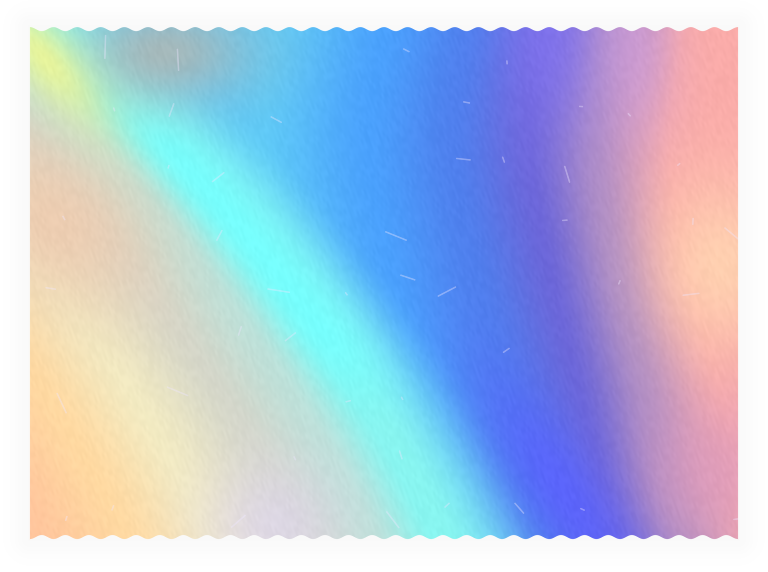
This background is drawn by a Shadertoy shader. Its source:

```glsl
// Iridescent foil sheet with scalloped top and bottom edges on a white ground.

// Sheet layout, as fractions of the canvas
const vec2 SHEET_MIN = vec2(0.039, 0.0576);
const vec2 SHEET_SIZE = vec2(0.922, 0.895);
const float SHEET_ASPECT = 1.38;
const float SCALLOPS = 30.0;
const float SCALLOP_DEPTH = 0.0035;
const float SHADOW_STRENGTH = 0.022;
const float SHADOW_RADIUS = 0.03;

// Surface detail
const float GRAIN = 0.026;
const float SCRATCH_CELLS = 9.0;
const float SCRATCH_CHANCE = 0.32;
const float SCRATCH_OPACITY = 0.38;

// Warm ramp, left of the bright ridge
const float WARM_STOPS[6] = float[6](-0.58, -0.45, -0.33, -0.20, -0.10, -0.02);
const vec3 WARM[6] = vec3[6](
    vec3(1.00, 0.77, 0.61), vec3(1.00, 0.85, 0.63), vec3(0.95, 0.92, 0.76),
    vec3(0.83, 0.84, 0.79), vec3(0.74, 0.88, 0.85), vec3(0.53, 0.96, 0.94));

// Cool ramp, from sky through indigo to coral
const float COOL_STOPS[6] = float[6](0.33, 0.48, 0.60, 0.706, 0.798, 0.904);
const vec3 COOL[6] = vec3[6](
    vec3(0.37, 0.79, 0.97), vec3(0.29, 0.63, 0.99), vec3(0.31, 0.50, 0.93),
    vec3(0.42, 0.40, 0.85), vec3(0.68, 0.55, 0.77), vec3(0.98, 0.67, 0.66));

// Tints: colour and strength
const vec4 PEACH = vec4(0.93, 0.80, 0.69, 0.95);
const vec4 LAVENDER = vec4(0.87, 0.84, 0.93, 0.75);
const vec4 SILVER = vec4(0.66, 0.72, 0.72, 0.95);
const vec4 LIME = vec4(0.92, 0.96, 0.60, 0.95);
const vec4 VIOLET = vec4(0.52, 0.46, 0.95, 0.70);
const vec4 ELECTRIC = vec4(0.35, 0.38, 1.00, 0.85);
const vec4 APRICOT = vec4(1.00, 0.82, 0.69, 0.95);
const vec4 ROSE = vec4(0.87, 0.61, 0.74, 0.75);
const vec4 ORCHID = vec4(0.80, 0.61, 0.85, 0.70);
const vec4 CYAN = vec4(0.45, 1.00, 1.00, 0.85);

float hash(vec2 p) {
    vec3 q = fract(p.xyx * 0.1031);
    q += dot(q, q.yzx + 33.33);
    return fract((q.x + q.y) * q.z);
}

float valueNoise(vec2 p) {
    vec2 i = floor(p), f = fract(p);
    f = f * f * (3.0 - 2.0 * f);
    return mix(mix(hash(i), hash(i + vec2(1, 0)), f.x),
               mix(hash(i + vec2(0, 1)), hash(i + vec2(1, 1)), f.x), f.y);
}

vec3 ramp(float x, float stops[6], vec3 colours[6]) {
    vec3 col = colours[0];
    for (int i = 1; i < 6; i++) {
        float t = clamp((x - stops[i - 1]) / (stops[i] - stops[i - 1]), 0.0, 1.0);
        col = mix(col, colours[i], mix(t, t * t * (3.0 - 2.0 * t), 0.5));
    }
    return col;
}

// Blends in a soft rotated ellipse of colour
void glow(inout vec3 col, vec2 c, vec2 centre, vec2 radii, float angle, vec4 tint) {
    vec2 q = (c - centre) * vec2(SHEET_ASPECT, 1.0);
    vec2 axis = vec2(cos(angle), sin(angle));
    q = vec2(dot(q, axis), dot(q, vec2(-axis.y, axis.x))) / radii;
    col = mix(col, tint.rgb, tint.a * exp(-dot(q, q)));
}

vec3 foil(vec2 c) {
    // Curved guides: the diagonal ridge and the bend of the cool bands
    float drop = 0.8 - c.y;
    float across = c.x - (0.17 + 0.70 * drop - 0.22 * drop * drop);
    float bend = c.y - 0.78;
    float band = c.x - 0.19 * (sqrt(bend * bend + 0.02) - 0.14);

    // Warm side and its patches
    vec3 col = ramp(across, WARM_STOPS, WARM);
    glow(col, c, vec2(0.03, 0.62), vec2(0.22, 0.16), -0.6, PEACH);
    glow(col, c, vec2(0.34, 0.02), vec2(0.14, 0.13), 0.0, LAVENDER);

    // Cool side and its patches
    col = mix(col, ramp(band, COOL_STOPS, COOL), smoothstep(0.0, 0.16, across));
    glow(col, c, vec2(0.735, 0.98), vec2(0.10, 0.20), 0.0, VIOLET);
    glow(col, c, vec2(0.855, 0.96), vec2(0.08, 0.20), 0.0, ORCHID);
    glow(col, c, vec2(0.76, 0.08), vec2(0.28, 0.08), -1.0, ELECTRIC);
    glow(col, c, vec2(0.98, 0.535), vec2(0.14, 0.17), 0.0, APRICOT);
    glow(col, c, vec2(0.975, 0.13), vec2(0.14, 0.15), 0.0, ROSE);

    // Bright ridge, then the top left corner
    float fade = smoothstep(0.2, 0.42, c.y) * (1.0 - smoothstep(0.76, 0.92, c.y));
    float width = across < 0.0 ? 0.045 : 0.06;
    col = mix(col, CYAN.rgb, CYAN.a * fade * exp(-across * across / (width * width)));
    glow(col, c, vec2(0.19, 0.95), vec2(0.17, 0.10), 0.0, SILVER);
    glow(col, c, vec2(0.02, 0.94), vec2(0.17, 0.06), -0.85, LIME);
    return col;
}

// Short random strokes, at most one per cell
float scratches(vec2 p, float pixel) {
    vec2 g = p * SCRATCH_CELLS, id = floor(g);
    float angle = 6.2832 * hash(id + 17.0);
    float halfLength = 0.02 + 0.2 * pow(hash(id + 41.0), 2.0);
    vec2 axis = vec2(cos(angle), sin(angle));
    vec2 q = fract(g) - 0.5 - 0.4 * (vec2(hash(id + 5.0), hash(id + 9.0)) - 0.5);
    q -= axis * clamp(dot(q, axis), -halfLength, halfLength);
    float stroke = 1.0 - smoothstep(0.004, 0.008 + pixel * SCRATCH_CELLS, length(q));
    return stroke * step(hash(id + 73.0), SCRATCH_CHANCE);
}

void mainImage(out vec4 fragColor, in vec2 fragCoord) {
    vec2 uv = fragCoord / iResolution.xy;
    vec2 c = (uv - SHEET_MIN) / SHEET_SIZE;
    float pixel = 1.0 / iResolution.y;

    // Sheet outline, in canvas heights
    vec2 edge = (abs(c - 0.5) - 0.5) * SHEET_SIZE;
    edge.x *= iResolution.x / iResolution.y;
    float wave = SCALLOP_DEPTH * (cos(6.2832 * SCALLOPS * c.x) - 1.0);
    float sheet = max(edge.x, edge.y - wave);
    float outside = length(max(edge, 0.0)) / SHADOW_RADIUS;
    vec3 ground = vec3(1.0 - SHADOW_STRENGTH * exp(-outside * outside));

    // Foil with grain and scratches
    vec2 p = c * vec2(SHEET_ASPECT, 1.0);
    float grain = valueNoise(vec2(p.x + 0.35 * p.y, p.y - 0.35 * p.x) * vec2(210.0, 80.0));
    vec3 col = foil(c) + GRAIN * (grain - 0.5);
    col = mix(col, vec3(0.93, 0.90, 1.0), SCRATCH_OPACITY * scratches(p, pixel));

    col = mix(col, ground, smoothstep(-0.7 * pixel, 0.7 * pixel, sheet));
    fragColor = vec4(clamp(col, 0.0, 1.0), 1.0);
}
```
